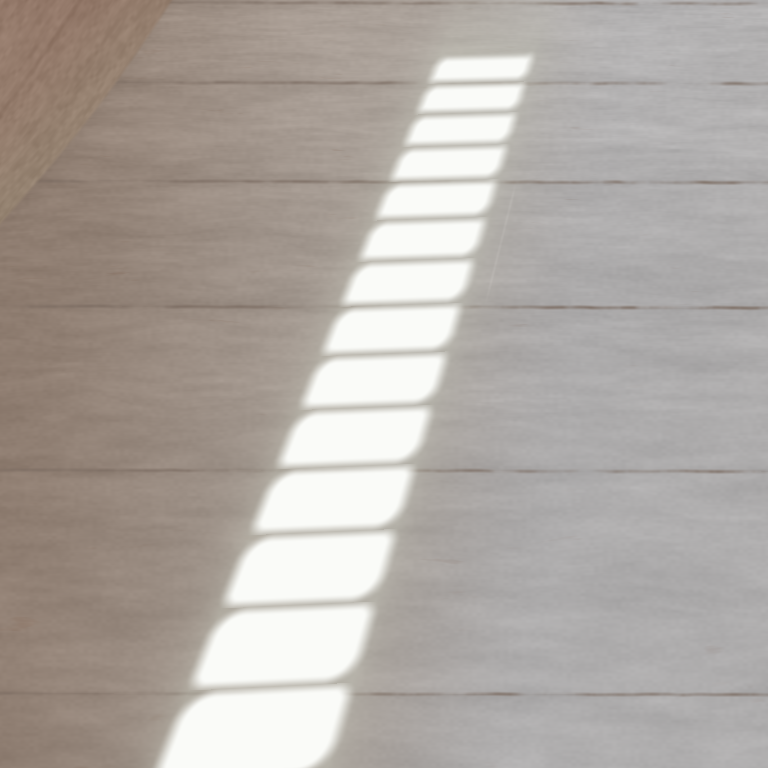
Give the GLSL for this texture, as a WebGL 1 fragment shader.

```glsl
precision highp float;
// Weathered floor planks crossed by a receding strip of sunlit patches.
uniform vec2 u_resolution;

const vec3 WARM_FLOOR = vec3(0.560, 0.490, 0.440);
const vec3 MID_FLOOR = vec3(0.645, 0.608, 0.577);
const vec3 COOL_FLOOR = vec3(0.680, 0.674, 0.675);
const vec3 SUNLIGHT = vec3(0.980, 0.984, 0.972);
const vec3 HALO = vec3(0.750, 0.750, 0.705);
const vec3 SEAM_TINT = vec3(0.51, 0.45, 0.41);
const vec3 BEAM_TOP = vec3(0.580, 0.475, 0.415);
const vec3 BEAM_LOW = vec3(0.590, 0.520, 0.450);
// Perspective rows: start, spacing, spacing growth (measured from the top).
const vec3 PATCH_ROWS = vec3(0.1078, 0.03432, 0.0349);
const vec3 PLANK_ROWS = vec3(0.1081, 0.10374, 0.1053);
const float LAST_PATCH = 13.0;
const float GAP = 0.0036;

float hash(vec2 p) {
  p = fract(p * vec2(0.1031, 0.1137));
  p += dot(p, p.yx + 33.33);
  return fract((p.x + p.y) * p.x * 7.13 + p.y * 3.7);
}

float noise(vec2 p) {
  vec2 i = floor(p), f = fract(p);
  f = f * f * (3.0 - 2.0 * f);
  return mix(mix(hash(i), hash(i + vec2(1.0, 0.0)), f.x),
             mix(hash(i + vec2(0.0, 1.0)), hash(i + 1.0), f.x), f.y);
}

float fbm(vec2 p) {
  float sum = 0.0, amp = 0.5;
  for (int i = 0; i < 4; i++) {
    sum += amp * noise(p);
    p = p * 2.03 + 17.7;
    amp *= 0.5;
  }
  return sum;
}

float rowAt(float v, vec3 rows) {
  return (v - rows.x) / (rows.y + rows.z * v);
}

float rowHeight(float v, vec3 rows) {
  float reach = rows.y + rows.z * v;
  return reach * reach / (rows.y + rows.z * rows.x);
}

float roundedBox(vec2 p, vec2 halfSize, float radius) {
  vec2 q = abs(p) - halfSize + radius;
  return length(max(q, 0.0)) + min(max(q.x, q.y), 0.0) - radius;
}

vec3 floorColor(vec2 p) {
  vec3 col = mix(WARM_FLOOR, MID_FLOOR, smoothstep(-0.05, 0.52, p.x + 0.12 * (p.y - 0.5)));
  col = mix(col, COOL_FLOOR, smoothstep(0.42, 0.76, p.x + 0.15 * (p.y - 0.5)));
  col += 0.030 * (1.0 - smoothstep(0.0, 0.4, p.y));

  // Streaky grain follows the planks and shrinks with distance.
  float row = rowAt(p.y + 0.002 * (0.5 - p.x), PLANK_ROWS);
  float plank = floor(row);
  vec2 g = vec2((p.x - 0.5) / (0.6 + 0.6 * p.y) * 6.0, row * 8.0) + plank * 13.0;
  g.y += 0.5 * noise(g * vec2(1.2, 0.5) + 70.0);
  col += 0.070 * (fbm(g) - 0.47);
  col += 0.055 * (fbm(g * vec2(2.8, 3.0) + 40.0) - 0.47);
  col += 0.018 * (noise(p * vec2(170.0, 230.0)) - 0.5);
  float fleck = smoothstep(0.72, 0.86, fbm(g * vec2(2.2, 2.2) + 91.0));
  col -= fleck * vec3(0.020, 0.032, 0.038);

  // Soft seams whose darkness comes and goes along the boards.
  float line = floor(row + 0.5);
  float offset = (row - line) * rowHeight(p.y, PLANK_ROWS);
  offset += 0.001 * (noise(vec2(p.x * 45.0, line * 7.0)) - 0.5);
  float seam = 1.0 - smoothstep(0.0, 0.0040, abs(offset));
  float wear = 0.9 * smoothstep(0.15, 0.95, fbm(vec2(p.x * 26.0, line * 5.0 + 2.5)) * 1.1);
  col = mix(col, SEAM_TINT, seam * wear);
  col -= 0.022 * exp(-abs(offset) / 0.007);

  // Pale butt joint between two boards.
  float joint = abs(p.x - 0.671 + 0.25 * (p.y - 0.241));
  float span = smoothstep(0.236, 0.26, p.y) * (1.0 - smoothstep(0.37, 0.40, p.y));
  col += 0.028 * span * (1.0 - smoothstep(0.0, 0.003, joint));
  return col;
}

vec3 addSunPatches(vec3 col, vec2 p) {
  float left = 0.560 - 0.396 * (p.y - 0.107);
  float right = 0.693 - 0.287 * (p.y - 0.072);
  float width = right - left;
  float across = (p.x - left) / width - 0.5;
  float row = rowAt(p.y, PATCH_ROWS) + 1.0 + 0.09 * clamp(across, -0.7, 0.7);
  float down = row - clamp(floor(row), 0.0, LAST_PATCH) - 0.5;
  float height = rowHeight(p.y, PATCH_ROWS);

  vec2 q = vec2(across * width, down * height);
  float radius = height * (q.x * q.y > 0.0 ? 0.36 : 0.16);
  float d = roundedBox(q, vec2(0.5 * width, 0.5 * height - GAP), radius);

  // The sides are blurrier than the narrow gaps between patches.
  float sideness = smoothstep(0.40, 0.50, abs(across));
  float blur = 0.0060 + 0.0030 * p.y + 0.0030 * sideness;

  float side = max(abs(across) - 0.5, 0.0) * width;
  float above = max(0.072 - p.y, 0.0);
  float halo = exp(-side / 0.024 - above / 0.06);
  col = mix(col, HALO, 0.55 * halo);
  return mix(col, SUNLIGHT, 1.0 - smoothstep(-blur, blur, d));
}

vec3 addBeam(vec3 col, vec2 p) {
  vec2 along = normalize(vec2(-0.224, 0.292));
  vec2 rel = p - vec2(0.224, 0.0);
  float bow = 0.008 * sin(clamp(p.y / 0.292, 0.0, 1.0) * 3.14159);
  float d = dot(rel, vec2(along.y, -along.x)) - bow;
  vec2 g = vec2(d * 120.0, dot(rel, along) * 28.0);
  float lowMix = smoothstep(-0.10, 0.0, d) * 0.5 + 1.8 * p.y;
  vec3 wood = mix(BEAM_TOP, BEAM_LOW, clamp(lowMix, 0.0, 1.0));
  wood += 0.07 * (fbm(g) - 0.47) + 0.04 * (noise(g * vec2(2.0, 5.0)) - 0.5);
  wood -= 0.035 * (1.0 - smoothstep(0.0, 0.005, abs(d + 0.095)));
  col -= 0.025 * exp(-max(d, 0.0) / 0.018);
  return mix(wood, col, smoothstep(-0.003, 0.003, d));
}

void main() {
  vec2 p = gl_FragCoord.xy / u_resolution;
  p.y = 1.0 - p.y;
  vec3 col = addSunPatches(floorColor(p), p);
  gl_FragColor = vec4(clamp(addBeam(col, p), 0.0, 1.0), 1.0);
}
```
